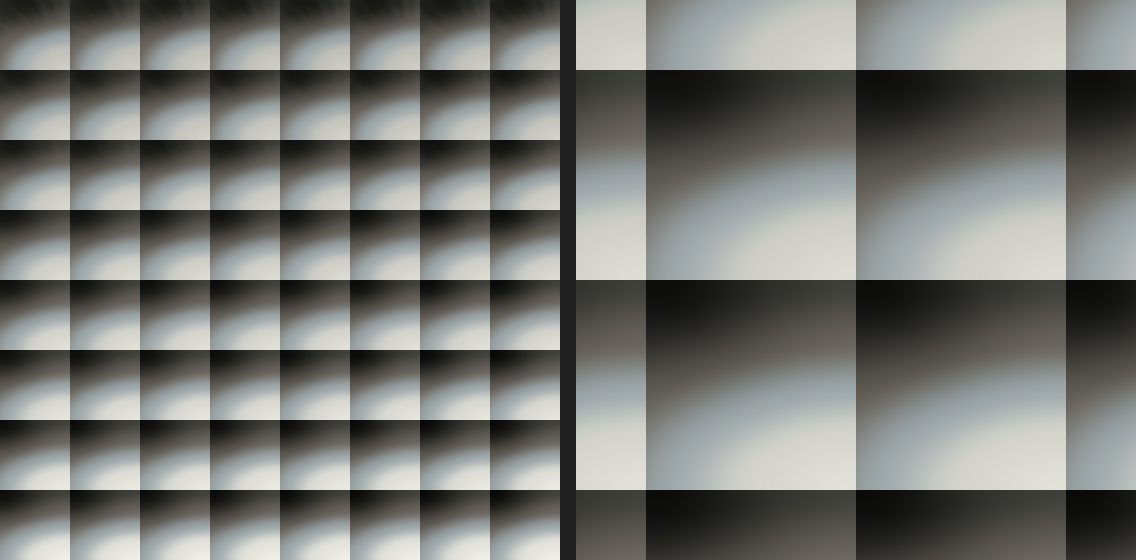
Left, the full canvas; right, a detail of the centre.
Write a three.js fragment shader that draws this pattern.

```glsl
// Grid of softly lit square tiles, each shaded from a dark top left to a pale lower right.
varying vec2 vUv;

const float TILES = 8.0;                            // repeats across and down
const vec3 HIGHLIGHT_TOP = vec3(0.81, 0.81, 0.78);  // brightest tone, top row
const vec3 HIGHLIGHT_LOW = vec3(0.94, 0.94, 0.91);  // brightest tone, bottom row
const vec3 BLUE_GREY = vec3(0.62, 0.66, 0.67);
const vec3 WARM_GREY = vec3(0.42, 0.40, 0.37);
const vec3 OLIVE_DARK = vec3(0.255, 0.26, 0.235);
const float PALE_FALLOFF = 0.94;                    // dimming inside the highlight
const vec2 GLOW_STRETCH = vec2(0.52, 0.65);         // sideways falloff, bottom and top row
const vec2 SHADOW_SIZE = vec2(0.55, 0.38);
const float SHADOW_SHIFT = 0.30;                    // shadow drift to the right in the top row
const float SHADOW_DEPTH = 0.86;
const float STREAK_DEPTH = 0.22;
const float STREAK_COUNT = 9.0;

vec2 hashGradient(vec2 cell) {
  float h = fract(sin(dot(cell, vec2(127.1, 311.7))) * 4375.85);
  return vec2(cos(h * 6.2832), sin(h * 6.2832));
}

float gradientNoise(vec2 p) {
  vec2 i = floor(p);
  vec2 f = fract(p);
  vec2 w = f * f * f * (f * (f * 6.0 - 15.0) + 10.0);
  vec2 e = vec2(0.0, 1.0);
  float low = mix(dot(hashGradient(i), f), dot(hashGradient(i + e.yx), f - e.yx), w.x);
  float high = mix(dot(hashGradient(i + e), f - e), dot(hashGradient(i + e.yy), f - e.yy), w.x);
  return mix(low, high, w.y);
}

// Tone by distance from the glow in the lower right corner
vec3 glowRamp(float d, vec3 highlight) {
  vec3 tone = mix(highlight, highlight * PALE_FALLOFF, smoothstep(0.0, 0.30, d));
  tone = mix(tone, BLUE_GREY, smoothstep(0.26, 0.50, d));
  tone = mix(tone, WARM_GREY, smoothstep(0.46, 0.72, d));
  return mix(tone, OLIVE_DARK, smoothstep(0.68, 1.0, d));
}

vec3 tileColor(vec2 uv) {
  vec2 grid = uv * TILES;
  vec2 cell = clamp(floor(grid), 0.0, TILES - 1.0);
  vec2 p = grid - cell;
  vec2 along = cell / (TILES - 1.0);
  float topness = along.y * along.y;

  // Glow
  vec2 fromGlow = vec2(1.0 - p.x, p.y);
  float stretch = mix(GLOW_STRETCH.x, GLOW_STRETCH.y, topness);
  float d = length(fromGlow * vec2(stretch, 1.0));
  vec3 color = glowRamp(d, mix(HIGHLIGHT_LOW, HIGHLIGHT_TOP, along.y));

  // Corner shadow, drifting and softening towards the top row
  vec2 s = (vec2(p.x - SHADOW_SHIFT * topness, 1.0 - p.y)) / SHADOW_SIZE;
  float depth = SHADOW_DEPTH * (1.0 - 0.25 * topness) * mix(0.95, 1.05, along.x);
  color *= 1.0 - depth * exp(-dot(s, s));

  // Faint streaks fanning out through the dark part of the upper rows
  float angle = atan(fromGlow.y, fromGlow.x + 0.001);
  float streak = gradientNoise(vec2(angle * STREAK_COUNT, cell.y * 1.7 + cell.x * 0.08));
  return color * (1.0 + STREAK_DEPTH * topness * streak * smoothstep(0.65, 1.0, d));
}

void main() {
  // Four samples per pixel smooth the tile edges
  vec2 footprint = fwidth(vUv);
  vec3 sum = vec3(0.0);
  for (int j = 0; j < 2; j++) {
    for (int i = 0; i < 2; i++) {
      sum += tileColor(vUv + (vec2(float(i), float(j)) - 0.5) * 0.5 * footprint);
    }
  }
  gl_FragColor = vec4(sum * 0.25, 1.0);
}
```
